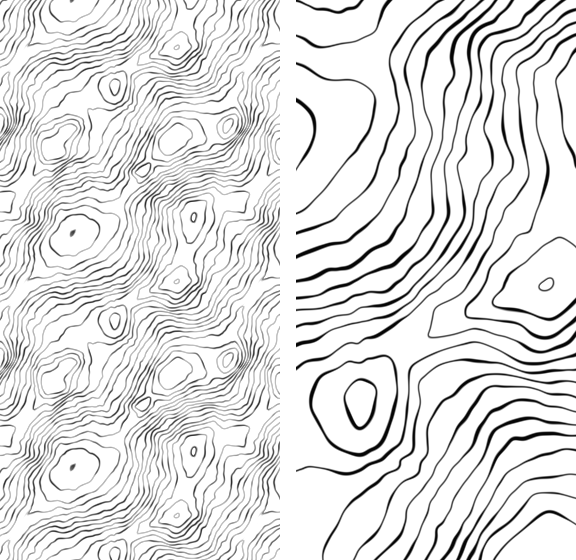
Left: the whole. Right: its middle third, enlarged.
Reproduce this pattern procedurally as a WebGL 2 fragment shader.

```glsl
#version 300 es
precision highp float;
// Seamless topographic map: thin, uneven black contour lines on white paper.
uniform vec2 u_resolution;
out vec4 fragColor;

const float TAU = 6.2831853;

// Hills and hollows in one tile: centre x, centre y, height in contours, radius
const vec4 HILLS[11] = vec4[11](
  vec4(0.19, 0.63, -4.0, 0.12), vec4(0.30, 0.54, -2.6, 0.05),
  vec4(0.76, 0.61, 3.4, 0.11), vec4(0.97, 0.54, 3.4, 0.06),
  vec4(0.59, 0.72, 2.2, 0.05), vec4(0.31, 0.97, 3.0, 0.14),
  vec4(0.40, 0.80, 1.8, 0.07), vec4(0.82, 0.94, -3.6, 0.12),
  vec4(0.76, 0.24, -4.2, 0.14), vec4(0.09, 0.92, -3.6, 0.09),
  vec4(0.51, 0.39, -2.4, 0.07));

// Unit gradient of a lattice cell
vec2 cellGradient(vec2 cell, float seed) {
  float angle = TAU * fract(sin(dot(cell, vec2(12.99, 78.23)) + seed * 37.7) * 4375.85);
  return vec2(cos(angle), sin(angle));
}

// Gradient noise that repeats with the unit tile
float tileNoise(vec2 p, float cells, float seed) {
  p *= cells;
  vec2 i = floor(p), f = p - i;
  vec2 a = mod(i, cells), b = mod(i + 1.0, cells);
  vec2 w = f * f * f * (f * (f * 6.0 - 15.0) + 10.0);
  float n00 = dot(cellGradient(a, seed), f);
  float n10 = dot(cellGradient(vec2(b.x, a.y), seed), f - vec2(1, 0));
  float n01 = dot(cellGradient(vec2(a.x, b.y), seed), f - vec2(0, 1));
  float n11 = dot(cellGradient(b, seed), f - 1.0);
  return mix(mix(n00, n10, w.x), mix(n01, n11, w.x), w.y);
}

// Terrain height, counted in contour steps
float terrain(vec2 p) {
  // Rugged outlines from three scales of warping
  p += 0.045 * vec2(tileNoise(p, 5.0, 1.0), tileNoise(p, 5.0, 2.0));
  p += 0.024 * vec2(tileNoise(p, 13.0, 3.0), tileNoise(p, 13.0, 4.0));
  p += 0.006 * vec2(tileNoise(p, 31.0, 8.0), tileNoise(p, 31.0, 9.0));

  // Diagonal ridge with evenly sloped flanks, each stepping its own way
  float across = p.x + p.y, along = p.x - p.y;
  float fallBend = 0.14 * sin(TAU * (along - 0.14));
  float riseBend = -0.11 * sin(TAU * along);
  float bend = mix(riseBend, fallBend, 0.5 - 0.5 * cos(TAU * (across - 0.12)));
  float h = 3.2 * asin(0.93 * cos(TAU * (across - bend - 0.36)));
  h += 1.0 * tileNoise(p, 4.0, 5.0);

  for (int i = 0; i < 11; i++) {
    vec2 d = fract(p - HILLS[i].xy + 0.5) - 0.5;
    h += HILLS[i].z * exp(-dot(d, d) / (HILLS[i].w * HILLS[i].w));
  }
  return h;
}

void main() {
  // Tile units with y downward: about 1.2 tiles across the canvas
  float pixel = 1.196 / u_resolution.x;
  vec2 p = vec2(gl_FragCoord.x, u_resolution.y - gl_FragCoord.y) * pixel;

  // Distance to the nearest contour, from height and slope
  float h = terrain(p);
  vec2 slope = vec2(terrain(p + vec2(0.001, 0)), terrain(p + vec2(0, 0.001))) - h;
  float dist = abs(fract(h) - 0.5) / max(length(slope) * 1000.0, 5.0);

  // Pen pressure swells and fades along the lines
  float pressure = tileNoise(p, 9.0, 6.0) + 0.6 * tileNoise(p, 27.0, 7.0);
  float halfWidth = mix(0.0008, 0.0030, smoothstep(-0.35, 0.65, pressure));

  // Share of a soft pixel footprint covered by the line
  float reach = 1.05 * pixel;
  float ink = smoothstep(-reach, reach, dist + halfWidth)
            - smoothstep(-reach, reach, dist - halfWidth);
  fragColor = vec4(mix(vec3(1.0), vec3(0.02), ink), 1.0);
}
```
